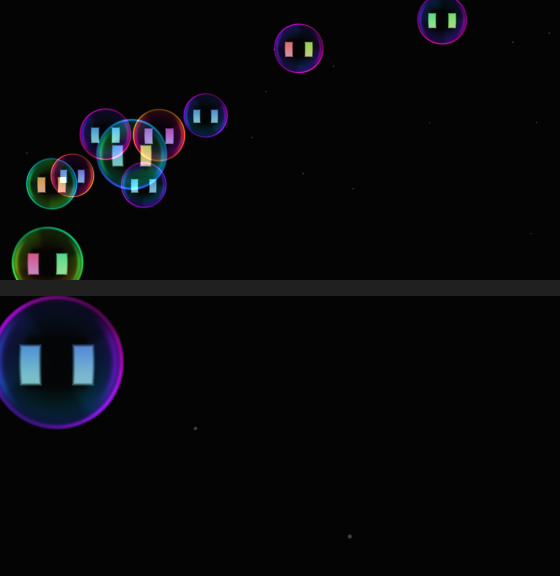
Top, the full canvas; bottom, a detail of the centre.
Reproduce this background procedurally as a Shadertoy shader.

```glsl
// Iridescent soap bubbles drifting up through a black room, each mirroring two windows.

const float TAU = 6.2832;
const int BUBBLES = 10;

// Film hue at the edge and in the mirrored windows of each bubble.
const float RIM_HUE[BUBBLES] = float[](.40, .53, .06, .90, .60, .80, .06, .81, .87, .86);
const float PANE_HUE[BUBBLES] = float[](.90, .08, .62, .55, .54, .55, .76, .56, .98, .36);
const float PANE_SHIFT[BUBBLES] = float[](.48, .04, .02, .03, -.36, .03, .03, .02, .24, -.06);

float hash(vec2 p) {
    return fract(sin(dot(p, vec2(127.1, 311.7))) * 43758.55);
}

// Thin-film colour wheel: 0 red, 1/3 green, 2/3 blue.
vec3 film(float phase) {
    return .5 + .5 * cos(TAU * (phase - vec3(0., .333, .667)));
}

// Winding path that is crowded at the lower left and sparse at the upper right.
vec2 bubbleCentre(float i) {
    float u = i / 9.;
    float x = .17 + .55 * u + .81 * pow(u, 6.) - .05 * sin(1.2 * i);
    float y = .06 + .87 * u + .19 * sin(7.2 * u) + .07 * cos(2.3 * (i - 3.4));
    return vec2(x, min(y, .93));
}

float bubbleRadius(float i) {
    float large = step(mod(i, 4.), .5) * step(i, 5.);
    return .087 + .008 * sin(i * 2.4) + .042 * large;
}

// Soft upright pane, bowed outwards by the curve of the sphere.
float pane(vec2 q, float side, float soft) {
    float bowed = q.x / sqrt(max(1. - .55 * q.y * q.y, .1));
    vec2 edge = abs(vec2(bowed - side * .4, q.y + .04)) - vec2(.15, .29);
    return smoothstep(soft, -soft, max(edge.x, edge.y));
}

// Light of one bubble; q is the position in units of its radius.
vec3 bubble(vec2 q, int id, float pixel) {
    float d = length(q);
    if (d > 1. + 2. * pixel) return vec3(0.);
    float i = float(id);
    float angle = atan(q.y, q.x);
    float depth = sqrt(max(1. - d * d, 0.));
    float inside = smoothstep(1. + pixel, 1. - pixel, d);
    float soft = max(pixel, .035);

    // Film body: brighter outwards, cut into broad wedges of room light
    float wedge = smoothstep(-.25, .35, sin(angle * 2. + .8 * sin(i * 1.7) + 2.6));
    float below = smoothstep(.3, -.7, q.y);
    float glow = smoothstep(.25, .95, d) * (.10 + .13 * wedge + .10 * below);
    vec3 light = film(RIM_HUE[id] - .3 * depth + .05 * sin(3. * q.y + i)) * (glow + .02);

    // Coloured crescents along the left and right flanks
    float flank = smoothstep(.5, .95, abs(q.x));
    float crescent = exp(-pow((d - .87) / .06, 2.)) * flank;
    light += film(RIM_HUE[id] - .12 + .08 * sign(q.x)) * crescent * .42;

    // Thin bright edge
    float rim = exp(-pow((d - .965) / .034, 2.));
    float shimmer = .48 + .2 * sin(angle * 2. + i * 1.3);
    light += film(RIM_HUE[id] + .06 * sin(angle + i)) * rim * shimmer;

    // Dark room between the panes
    vec2 room = smoothstep(vec2(.52, .46), vec2(.38, .32), abs(q));
    light *= 1. - .8 * room.x * room.y;

    // Mirrored windows, tinted by the film and crossed by a hue drift
    for (int k = 0; k < 2; k++) {
        float side = float(2 * k - 1);
        float hue = PANE_HUE[id] + PANE_SHIFT[id] * float(k) + .12 * q.y;
        vec3 tint = mix(film(hue), vec3(.95, 1., .95), .32 + .25 * smoothstep(.3, -.3, q.y));
        float halo = exp(-18. * dot(q - vec2(side * .42, 0.), q - vec2(side * .42, 0.)));
        light += film(hue) * halo * .05;
        light = mix(light, tint * .93, pane(q, side, soft) * .92);
    }
    return light * inside;
}

// Sparse dim dust, one possible speck per cell.
float dust(vec2 p, float pixel) {
    vec2 cell = floor(p * 14.);
    vec2 offset = vec2(hash(cell + 3.), hash(cell + 8.)) * .8 + .1;
    float dist = length(p - (cell + offset) / 14.);
    float size = .0012 + .0015 * hash(cell + 5.);
    float dotMask = smoothstep(size + pixel, size - pixel, dist);
    return dotMask * step(.97, hash(cell)) * .25;
}

void mainImage(out vec4 fragColor, in vec2 fragCoord) {
    float pixel = 1. / iResolution.y;
    vec2 p = fragCoord * pixel;

    // Almost black room
    vec3 colour = vec3(.015, .015, .017) + dust(p, pixel);

    // Transparent bubbles add their light
    for (int id = 0; id < BUBBLES; id++) {
        float radius = bubbleRadius(float(id));
        vec2 q = (p - bubbleCentre(float(id))) / radius;
        colour += bubble(q, id, pixel / radius);
    }
    fragColor = vec4(min(colour, 1.), 1.);
}
```
